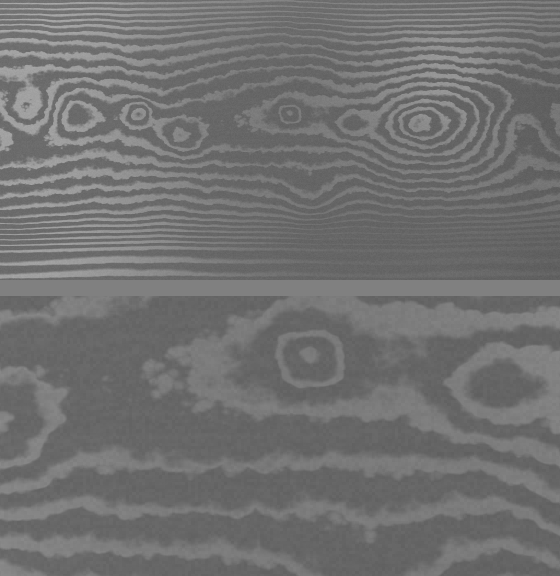
Top: the whole. Bottom: its middle third, enlarged.
This texture is drawn by a Shadertoy shader. Its source:

```glsl
// Grey plain-sawn wood grain: wavy growth rings flowing around a row of knots.

const float HEART_Y = 0.56;      // height of the line of knots
const int KNOT_COUNT = 11;

// x, y, radius, depth; a negative depth pinches the rings together
const vec4 KNOTS[KNOT_COUNT] = vec4[KNOT_COUNT](
    vec4(1.53, 0.57, 0.21, 3.6), vec4(1.49, 0.56, 0.06, 1.3),
    vec4(1.04, 0.59, 0.04, 1.6), vec4(1.25, 0.56, 0.06, 1.3),
    vec4(0.49, 0.60, 0.05, 1.8), vec4(0.65, 0.50, 0.07, 1.7),
    vec4(0.27, 0.60, 0.08, 1.2), vec4(1.05, 0.72, 0.20, 1.2),
    vec4(1.12, 0.27, 0.09, 1.5), vec4(0.10, 0.60, 0.10, -2.4),
    vec4(1.86, 0.53, 0.12, -2.0));

vec2 hash2(vec2 cell) {
    vec3 q = fract(cell.xyx * vec3(0.1031, 0.1030, 0.0973));
    q += dot(q, q.yzx + 33.33);
    return fract((q.xx + q.yz) * q.zy);
}

// Distance to the nearest scattered point
float cellular(vec2 p) {
    vec2 cell = floor(p), f = fract(p);
    float nearest = 2.0;
    for (int j = -1; j <= 1; j++)
    for (int i = -1; i <= 1; i++) {
        vec2 o = vec2(i, j);
        vec2 d = o + hash2(cell + o) - f;
        nearest = min(nearest, dot(d, d));
    }
    return sqrt(nearest);
}

// Layered sines, each octave turned and bent by the previous one
float waves(vec2 p, float seed) {
    float sum = 0.0, amp = 0.5;
    for (int i = 0; i < 4; i++) {
        sum += amp * sin(p.x + seed + 1.3 * sin(p.y + seed * 1.7));
        p = mat2(1.7, 0.5, -0.6, 1.8) * p + sum;
        amp *= 0.55;
    }
    return sum;
}

float bump(vec2 p, vec2 centre, float radius) {
    vec2 d = (p - centre) / radius;
    return exp(-dot(d, d));
}

// Ring count away from the heart, crowded toward the plank edges
float edgeProfile(float d) {
    float a = abs(d);
    float crowd = d < 0.0 ? min(a, 0.45) : a;
    float e = crowd - 0.33;
    float ramp = 0.5 * (e + sqrt(e * e + 0.0012));
    return 22.0 * sqrt(d * d + 0.01) + 30.0 * ramp;
}

float ringField(vec2 p) {
    float d = p.y - HEART_Y;
    float calm = 1.0 - smoothstep(0.2, 0.42, abs(d));
    float leftSwing = 1.0 - smoothstep(0.1, 0.9, p.x);
    float sway = waves(p * vec2(8.0, 5.0), 2.1);
    float bend = (0.004 + calm * (0.022 + 0.014 * leftSwing)) * sway;
    bend += 0.004 * sin(p.x * 5.0 + 1.0);
    float h = edgeProfile(d + bend);
    vec2 q = p + 0.012 * vec2(waves(p * 17.0, 4.0), waves(p * 15.0, 7.3));
    for (int i = 0; i < KNOT_COUNT; i++)
        h -= KNOTS[i].w * bump(q, KNOTS[i].xy, KNOTS[i].z);
    // ragged ring edges
    float ragged = cellular(p * vec2(26.0, 34.0)) + 0.5 * cellular(p * vec2(70.0, 90.0));
    return h + (0.06 + 0.22 * calm) * (ragged - 0.75);
}

// One pale ring per unit: a soft rise and a crisp fall
float ringBand(float h, float start, float blur) {
    float f = fract(h);
    float fall = clamp(blur, 0.14, 0.4);
    float band = smoothstep(start, start + 0.28, f) * (1.0 - smoothstep(1.0 - fall, 1.0, f));
    return mix(band, 0.35, smoothstep(0.5, 1.0, blur));
}

// How strongly the pale rings shine across the plank
float sheen(vec2 p) {
    float left = 1.0 - smoothstep(0.1, 0.95, p.x);
    float knotGlow = bump(p, vec2(1.58, 0.72), 0.26);
    float lowRight = smoothstep(0.6, 1.3, p.x) * (1.0 - smoothstep(0.12, 0.34, p.y));
    return (0.085 + 0.125 * left + 0.11 * knotGlow) * (1.0 - 0.75 * lowRight);
}

void mainImage(out vec4 fragColor, in vec2 fragCoord) {
    vec2 p = fragCoord / iResolution.y;

    // rings
    float h = ringField(p);
    float start = 0.42 + 0.22 * waves(p * vec2(5.0, 8.0), 9.0);
    float band = ringBand(h, clamp(start, 0.2, 0.6), fwidth(h));

    // ground tone and light falloff
    float tone = 0.395 + 0.03 * (1.0 - smoothstep(0.0, 1.2, p.x));
    tone += 0.03 * smoothstep(0.7, 1.0, p.y) - 0.018 * smoothstep(1.6, 2.0, p.x);
    tone += sheen(p) * band;

    // fibres, mottling and fine grain
    tone += 0.007 * waves(p * vec2(3.0, 90.0), 5.0);
    tone += 0.016 * (cellular(p * vec2(60.0, 110.0)) - 0.5);
    tone += 0.022 * (hash2(floor(p * 256.0)).x - 0.5);

    fragColor = vec4(vec3(tone), 1.0);
}
```
